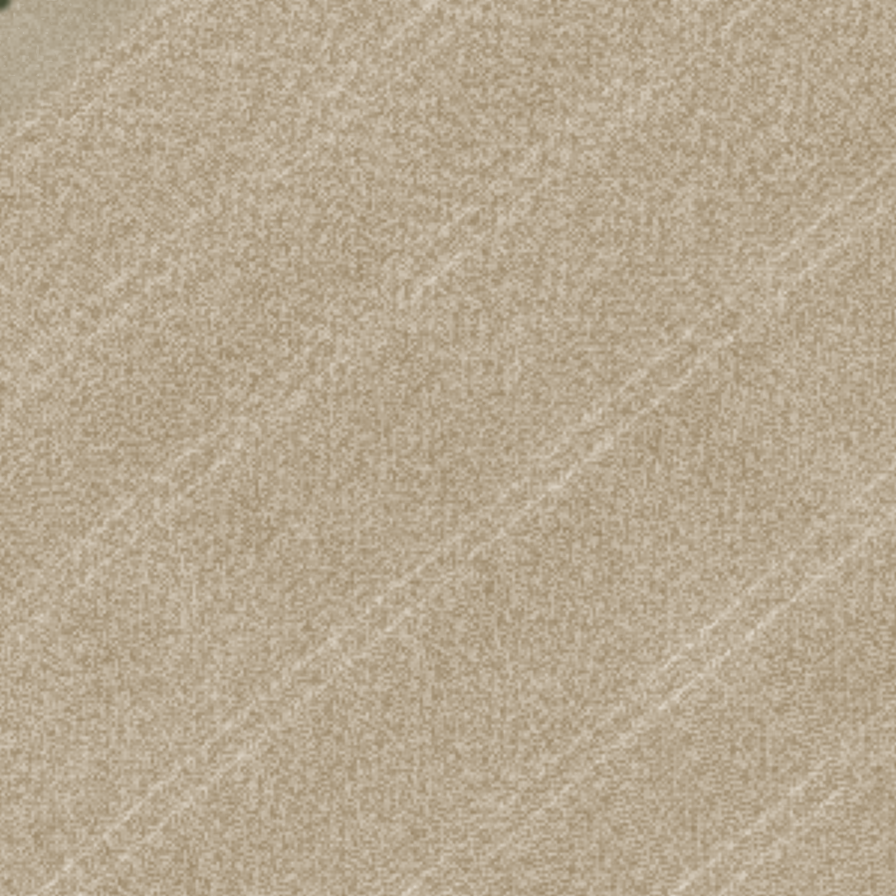
This texture is drawn by a three.js fragment shader. Its source:

```glsl
// Dry sandy field seen from above, crossed by pairs of pale wheel tracks.
// Fine value noise makes the grain; a loop lays soft wobbling lines along
// one diagonal, over slow changes of tone and a smoother upper left corner.
#define BASE_COLOR vec3(0.716, 0.656, 0.562)
#define TONE_AXIS vec3(0.86, 1.0, 1.22)
#define SHADE_COLOR vec3(0.27, 0.30, 0.20)
#define GRAIN_SCALE 300.0
#define GRAIN_CONTRAST 0.26
#define TRACK_SLOPE 0.86
#define TRACK_SPACING 0.305
#define TRACK_HALF_GAP 0.022
#define TRACK_WIDTH 0.0026
#define TRACK_GLOW 0.07
#define TRACK_PAIRS 6

varying vec2 vUv;

float hash(vec2 p) {
  return fract(sin(dot(p, vec2(127.1, 311.7))) * 43758.5453);
}

float noise(vec2 p) {
  vec2 cell = floor(p);
  vec2 f = fract(p);
  f = f * f * (3.0 - 2.0 * f);
  float low = mix(hash(cell), hash(cell + vec2(1.0, 0.0)), f.x);
  float high = mix(hash(cell + vec2(0.0, 1.0)), hash(cell + vec2(1.0)), f.x);
  return mix(low, high, f.y);
}

// Two turned layers of grain, centred on zero
float grain(vec2 p) {
  vec2 turned = vec2(0.8 * p.x - 0.6 * p.y, 0.6 * p.x + 0.8 * p.y);
  float fine = noise(p * GRAIN_SCALE) - 0.5;
  float coarse = noise(turned * GRAIN_SCALE * 0.58 + 37.0) - 0.5;
  return 0.66 * fine + 0.34 * coarse;
}

// Soft line at a distance measured across the tracks
float softLine(float d, float width) {
  return exp(-0.5 * d * d / (width * width));
}

// Paired tracks: across runs over the lines, along follows them
float tracks(float across, float along) {
  float slopeLength = sqrt(1.0 + TRACK_SLOPE * TRACK_SLOPE);
  float light = 0.0;
  for (int i = 0; i < TRACK_PAIRS; i++) {
    float n = float(i);
    float center = 0.14 + TRACK_SPACING * n + 0.045 * cos(1.5708 * n);
    float pairStrength = 0.58 + 0.32 * smoothstep(1.5, 3.0, n);
    for (int j = 0; j < 2; j++) {
      float side = 2.0 * float(j) - 1.0;
      float seed = n * 7.3 + side * 2.1;
      float drift = 0.012 * (noise(vec2(along * 2.5, seed)) - 0.5)
                  + 0.003 * (noise(vec2(along * 28.0, seed + 40.0)) - 0.5);
      float d = (across - center - side * TRACK_HALF_GAP - drift) / slopeLength;
      float wear = 0.5 + 0.45 * noise(vec2(along * 9.0, seed + 80.0))
                 + 0.35 * noise(vec2(along * 60.0, seed + 120.0));
      float body = softLine(d, TRACK_WIDTH) + 0.16 * softLine(d, TRACK_WIDTH * 4.0);
      light += pairStrength * wear * body;
    }
  }
  return light;
}

void main() {
  vec2 p = vec2(vUv.x, 1.0 - vUv.y);
  float across = p.y + TRACK_SLOPE * p.x;
  float along = p.x - TRACK_SLOPE * p.y;

  // Slow patches, faint streaks and a slightly paler left side
  float tone = 0.022 * (noise(p * 5.0 + 11.0) - 0.5);
  tone += 0.020 * (noise(p * 17.0 + 5.0) - 0.5);
  tone += 0.014 * (noise(vec2(across * 38.0, along * 2.5 + 9.0)) - 0.5);
  tone += 0.012 * (0.5 - p.x);

  // Smoother headland in the upper left corner, with a few pale specks
  float headland = 1.0 - smoothstep(0.10, 0.19, across);
  float specks = smoothstep(0.80, 0.95, noise(p * 190.0 + 60.0));
  tone += mix(0.02, 0.045, headland) * specks;
  tone += GRAIN_CONTRAST * mix(1.0, 0.5, headland) * grain(p);

  // Tracks lighten the soil
  tone += TRACK_GLOW * tracks(across, along);
  vec3 color = BASE_COLOR + TONE_AXIS * tone;
  color += headland * vec3(-0.025, -0.012, -0.008);

  // Dark green edge at the very corner
  float shade = 1.0 - smoothstep(0.004, 0.018, length(p));
  color = mix(color, SHADE_COLOR, shade);

  gl_FragColor = vec4(color, 1.0);
}
```
